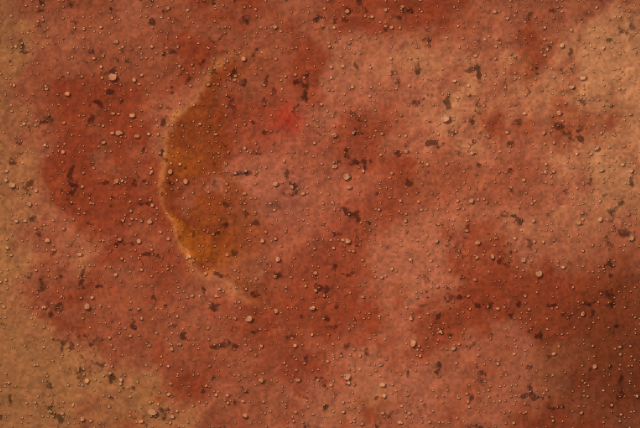
This texture is drawn by a Shadertoy shader. Its source:

```glsl
// Weathered red earth: clay stained with rust, tan dust and umber, crossed by
// a worn crescent with an ochre rim. Broad soft masks are broken up by warped
// fractal noise, then covered with embossed grit and scattered small stones.

float hash(vec2 p) {
    vec3 q = fract(vec3(p.xyx) * 0.1031);
    q += dot(q, q.yzx + 33.33);
    return fract((q.x + q.y) * q.z);
}

float noise(vec2 p) {
    vec2 i = floor(p), f = fract(p);
    f = f * f * (3.0 - 2.0 * f);
    return mix(mix(hash(i), hash(i + vec2(1, 0)), f.x),
               mix(hash(i + vec2(0, 1)), hash(i + vec2(1, 1)), f.x), f.y);
}

float fbm(vec2 p) {
    float sum = 0.0, amp = 0.52;
    for (int i = 0; i < 5; i++) {
        sum += amp * noise(p);
        p = mat2(1.6, 1.2, -1.2, 1.6) * p + 17.3;
        amp *= 0.5;
    }
    return sum;
}

// Soft elliptical region
float blob(vec2 p, vec2 centre, vec2 size) {
    vec2 d = (p - centre) / size;
    return exp(-dot(d, d));
}

float segment(vec2 p, vec2 a, vec2 b) {
    vec2 d = b - a;
    return length(p - a - d * clamp(dot(p - a, d) / dot(d, d), 0.0, 1.0));
}

// One stone per occupied cell: x = lit face, y = shadow at the lower right
vec2 stones(vec2 p, float cells, float size, float density, float soft) {
    vec2 id = floor(p * cells);
    float seed = hash(id + cells);
    vec2 centre = (id + 0.3 + 0.4 * vec2(hash(id + 3.7), hash(id + 8.1))) / cells;
    float r = size * (0.45 + 0.75 * hash(id + 21.9));
    vec2 d = p - centre;
    d *= vec2(0.8 + 0.5 * seed / density, 1.1);
    d += size * 0.5 * (noise(p * 1.3 / size) - 0.5);
    float lit = 1.0 - smoothstep(r - soft, r + soft, length(d));
    float shade = 1.0 - smoothstep(r - soft, r + 2.0 * soft, length(d - r * vec2(0.6, -0.7)));
    return vec2(lit, shade * (1.0 - lit)) * step(seed, density);
}

void mainImage(out vec4 fragColor, in vec2 fragCoord) {
    vec2 p = fragCoord / iResolution.y;
    float pixel = 1.0 / iResolution.y;

    // Noise at several scales
    vec2 q = p + 0.09 * (vec2(fbm(p * 6.0), fbm(p * 6.0 + 40.0)) - 0.5);
    float broad = fbm(q * 3.5 + 5.0) - 0.5;
    float mottle = fbm(q * 9.0 + 11.0) - 0.5;
    float flecks = fbm(p * 30.0 + 3.0) - 0.5;
    float breakup = 0.9 * broad + 1.1 * mottle + 0.6 * flecks;

    // Clay ground with lighter and darker drifts
    vec3 col = mix(vec3(0.58, 0.29, 0.18), vec3(0.67, 0.37, 0.25),
                   smoothstep(-0.25, 0.25, broad + 0.6 * mottle));

    // Tan dust along the sides and in the lower left
    float dust = 0.75 * blob(p, vec2(-0.05, 0.5), vec2(0.22, 0.9))
               + 0.7 * blob(p, vec2(0.25, 0.0), vec2(0.32, 0.22))
               + 0.9 * blob(p, vec2(1.47, 0.78), vec2(0.2, 0.32))
               + 0.35 * blob(p, vec2(1.08, 0.78), vec2(0.2, 0.16));
    vec3 tan_ = mix(vec3(0.63, 0.40, 0.23), vec3(0.74, 0.48, 0.31), smoothstep(0.3, 1.4, p.x));
    col = mix(col, tan_, 0.85 * smoothstep(0.25, 0.85, dust + breakup));

    // Rust stains
    float rust = 0.22
               + 0.5 * blob(p, vec2(0.27, 0.45), vec2(0.16, 0.25))
               + 0.35 * blob(p, vec2(0.16, 0.8), vec2(0.14, 0.1))
               + 0.5 * blob(p, vec2(0.92, 0.57), vec2(0.14, 0.11))
               + 0.4 * blob(p, vec2(0.75, 0.3), vec2(0.1, 0.16))
               + 0.4 * blob(p, vec2(0.62, 0.07), vec2(0.25, 0.13))
               + 0.45 * blob(p, vec2(1.42, 0.25), vec2(0.35, 0.28))
               + 0.25 * blob(p, vec2(0.95, 0.92), vec2(0.2, 0.15));
    float stain = fbm(q * 7.0 + 60.0) - 0.5;
    col = mix(col, vec3(0.52, 0.21, 0.115),
              0.85 * smoothstep(0.2, 0.65, rust - 0.35 * dust + 1.5 * stain + 0.4 * flecks));

    // Worn crescent: dusty pink inside, rust band, thin ochre rim
    float ring = length(q - vec2(0.68, 0.59)) - 0.3 + 0.05 * mottle;
    float leftSide = 1.0 - smoothstep(0.5, 0.68, p.x);
    col = mix(col, vec3(0.61, 0.32, 0.23), 0.55 * blob(p, vec2(0.68, 0.56), vec2(0.2, 0.2)));
    float band = smoothstep(-0.14, -0.07, ring + 0.25 * breakup) * (1.0 - smoothstep(-0.015, 0.0, ring));
    col = mix(col, vec3(0.49, 0.21, 0.09), 0.85 * band * leftSide);
    float ochre = blob(p, vec2(0.4, 0.53), vec2(0.06, 0.13)) + 0.5 * blob(p, vec2(0.48, 0.4), vec2(0.09, 0.07));
    col = mix(col, vec3(0.66, 0.35, 0.09), 0.7 * band * ochre * smoothstep(-0.15, 0.15, mottle + flecks));
    float rim = exp(-pow(ring / 0.009, 2.0)) * leftSide;
    col = mix(col, vec3(0.73, 0.45, 0.22), rim * (0.45 + 0.9 * flecks));
    col = mix(col, vec3(0.62, 0.14, 0.09), 0.6 * blob(q, vec2(0.67, 0.73), vec2(0.035, 0.04)));

    // Pale diagonal track and dark scuffs beside it
    float track = exp(-pow(segment(q, vec2(0.5, 0.33), vec2(0.88, 0.57)) / 0.04, 2.0));
    col = mix(col, vec3(0.67, 0.37, 0.25), 0.5 * track);
    float scuff = blob(q, vec2(0.66, 0.53), vec2(0.06, 0.018)) + blob(q, vec2(0.62, 0.36), vec2(0.035, 0.05));
    col *= 1.0 - 0.3 * scuff * smoothstep(-0.2, 0.15, flecks);

    // Umber shade in the lower right, with darkened corners
    float umber = blob(p, vec2(1.55, 0.15), vec2(0.32, 0.35));
    col = mix(col, vec3(0.40, 0.19, 0.10), 0.65 * smoothstep(0.2, 1.0, umber + 0.7 * breakup));
    vec2 edge = p / vec2(1.5, 1.0) - 0.5;
    col *= 1.04 - 0.28 * dot(edge, edge);

    // Sandy grit, relief lit from the upper left, and small pits
    float relief = fbm(p * 55.0) - fbm(p * 55.0 + vec2(-0.35, 0.35));
    float grit = noise(p * 170.0) - 0.5;
    col *= 1.0 + 0.17 * grit + 0.28 * relief + 0.25 * flecks;
    float pits = smoothstep(0.66, 0.82, fbm(p * 42.0 + 90.0));
    col *= 1.0 - 0.4 * pits;

    // Scattered stones, from dust specks to pebbles
    for (int i = 0; i < 4; i++) {
        float k = float(i);
        vec2 s = stones(p + 0.37 * k, 13.0 * pow(1.85, k), 0.0075 * pow(0.64, k), 0.07 + 0.06 * k, 0.8 * pixel);
        col *= 1.0 - 0.4 * s.y;
        col = mix(col, vec3(0.80, 0.56, 0.39) * (1.0 + 0.3 * grit), 0.7 * s.x);
    }

    fragColor = vec4(clamp(col, 0.0, 1.0), 1.0);
}
```
